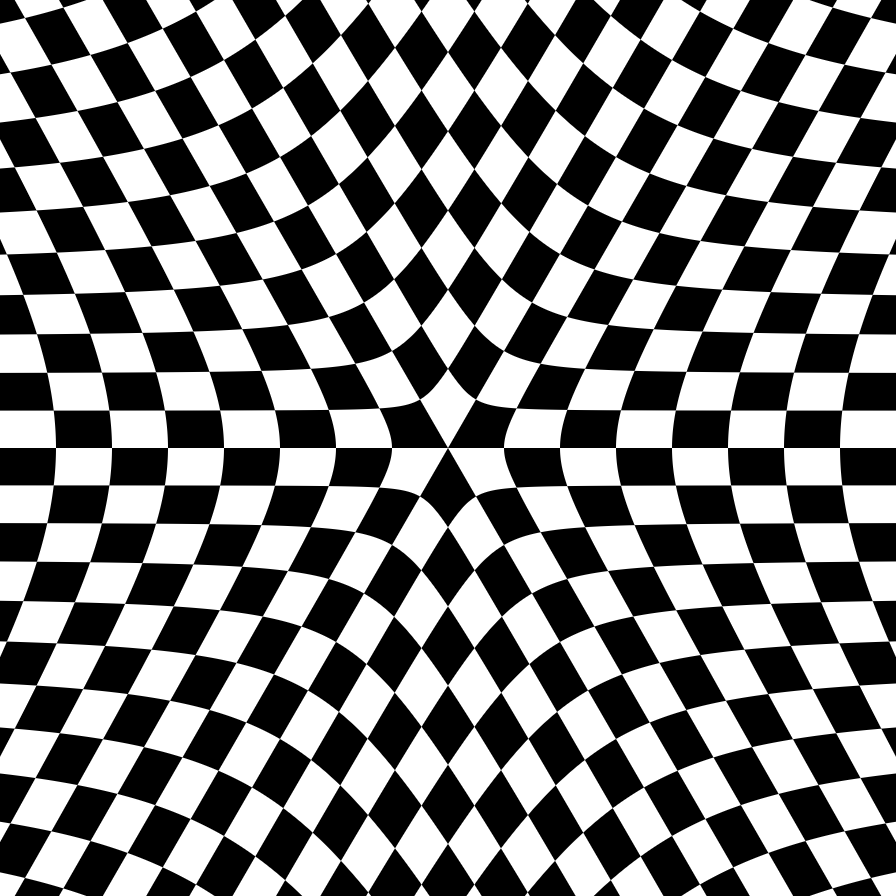
Reproduce this pattern procedurally as a WebGL 1 fragment shader.

```glsl
precision highp float;
// A checkerboard wound around the centre: polar angles are stretched by 3/2,
// so six cells meet where four normally would. Edges are smoothed over one
// pixel, using the exact gradient of the warped coordinates.

uniform vec2 u_resolution;

const float CELL_SIZE = 0.0625;    // cell width along the horizontal axis
const float ANGLE_STRETCH = 1.5;   // 1.0 gives a plain checkerboard
const vec3 DARK = vec3(0.0);
const vec3 LIGHT = vec3(1.0);

// Signed distance to the nearest integer; the sign flips at each integer.
vec2 signedStripes(vec2 x) {
  return 0.5 - 2.0 * abs(fract(0.5 * x + 0.25) - 0.5);
}

void main() {
  float canvas = min(u_resolution.x, u_resolution.y);
  vec2 p = (gl_FragCoord.xy - 0.5 * u_resolution) / canvas;

  // Stretch the angle while keeping the radius
  float angle = ANGLE_STRETCH * atan(p.y, p.x);
  vec2 direction = vec2(cos(angle), sin(angle));
  vec2 grid = length(p) * direction / CELL_SIZE;

  // Grid units per pixel, from the radial and tangential slopes
  vec2 slope = sqrt(direction * direction
    + ANGLE_STRETCH * ANGLE_STRETCH * direction.yx * direction.yx);
  vec2 gridPerPixel = slope / (CELL_SIZE * canvas);

  // Multiply the two smoothed stripe sets into a checker
  vec2 stripes = clamp(2.0 * signedStripes(grid) / gridPerPixel, -1.0, 1.0);
  float checker = 0.5 + 0.5 * stripes.x * stripes.y;

  gl_FragColor = vec4(mix(LIGHT, DARK, checker), 1.0);
}
```
